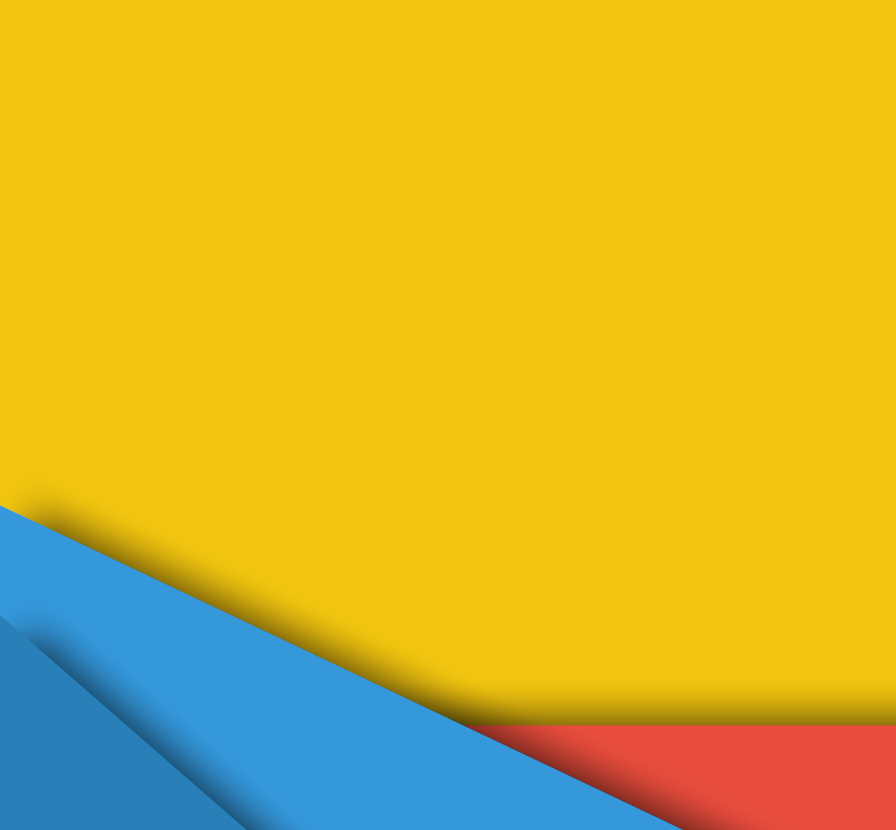
Reproduce this background procedurally as a Shadertoy shader.

```glsl
// Flat overlapping paper sheets in yellow, red and blue with soft drop shadows.

// Lays a sheet below the line through start with the given slope,
// casting a blurred shadow upward that fades in along the edge.
vec3 laySheet(vec3 below, vec3 sheet, vec2 p, vec2 start, float slope, float strength) {
    vec2 along = normalize(vec2(1.0, slope));
    vec2 normal = vec2(-along.y, along.x);
    float dist = dot(p - start, normal);
    float travel = dot(p - start, along);

    float shadow = 1.0 - smoothstep(-0.058, 0.058, dist);
    shadow *= strength * smoothstep(0.0, 0.085, travel);

    float pixel = 1.0 / iResolution.y;
    float cover = smoothstep(0.6 * pixel, -0.6 * pixel, dist);
    return mix(below * (1.0 - shadow), sheet, cover);
}

void mainImage(out vec4 fragColor, in vec2 fragCoord) {
    vec2 p = fragCoord / iResolution.y;

    vec3 yellow = vec3(0.945, 0.769, 0.059);
    vec3 red = vec3(0.906, 0.298, 0.235);
    vec3 blue = vec3(0.204, 0.596, 0.859);
    vec3 deepBlue = vec3(0.161, 0.502, 0.725);

    // Sheets from back to front
    vec3 color = laySheet(yellow, red, p, vec2(-0.2, 0.126), 0.0, 0.8);
    color = laySheet(color, blue, p, vec2(0.0, 0.391), -0.475, 0.85);
    color = laySheet(color, deepBlue, p, vec2(0.0, 0.259), -0.872, 0.85);

    fragColor = vec4(color, 1.0);
}
```
